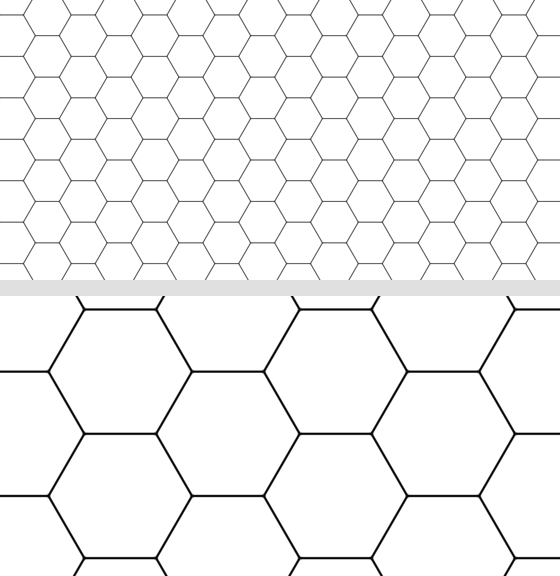
Top: the whole. Bottom: its middle third, enlarged.
This pattern is drawn by a Shadertoy shader. Its source:

```glsl
// Regular flat-topped honeycomb drawn in thin dark lines on white.
// Two interleaved rectangular lattices give the nearest cell centre; the
// distance to that cell's border is turned into filtered line coverage.

#define CELL_HEIGHT 0.1480            // flat to flat, in canvas heights
#define CELL_ANCHOR vec2(0.938, 0.5026) // centre of one cell
#define LINE_WIDTH  0.0026
#define JOINT_RADIUS 0.0026
#define JOINT_INK   0.35              // extra ink where three lines meet
#define FILTER_PIXELS 0.85            // half width of the edge smoothing
#define PAPER vec3(1.0)
#define INK   vec3(0.01)

const float SQRT3 = 1.7320508;

// Offset from the nearest cell centre.
vec2 cellOffset(vec2 p) {
    vec2 period = CELL_HEIGHT * vec2(SQRT3, 1.0);
    vec2 a = mod(p + 0.5 * period, period) - 0.5 * period;
    vec2 b = mod(p, period) - 0.5 * period;
    return dot(a, a) < dot(b, b) ? a : b;
}

// Distance from a point inside the cell to its border; q is in one quadrant.
float borderDistance(vec2 q) {
    return 0.5 * CELL_HEIGHT - max(q.y, dot(q, vec2(0.5 * SQRT3, 0.5)));
}

// Distance to the nearest corner of the cell; q is in one quadrant.
float cornerDistance(vec2 q) {
    float side = CELL_HEIGHT / SQRT3;
    return min(length(q - vec2(side, 0.0)),
               length(q - 0.5 * vec2(side, CELL_HEIGHT)));
}

// Filtered coverage of a line, which also holds for widths below a pixel.
float lineCoverage(float d, float blur) {
    float halfWidth = 0.5 * LINE_WIDTH;
    return smoothstep(-blur, blur, d + halfWidth)
         - smoothstep(-blur, blur, d - halfWidth);
}

void mainImage(out vec4 fragColor, in vec2 fragCoord) {
    vec2 p = fragCoord / iResolution.y;
    float blur = FILTER_PIXELS / iResolution.y;
    vec2 q = abs(cellOffset(p - CELL_ANCHOR));

    // Cell borders, slightly heavier at the joints
    float line = lineCoverage(borderDistance(q), blur);
    float joint = 1.0 - smoothstep(-blur, blur, cornerDistance(q) - JOINT_RADIUS);
    float ink = 1.0 - (1.0 - line) * (1.0 - JOINT_INK * joint);

    fragColor = vec4(mix(PAPER, INK, ink), 1.0);
}
```
